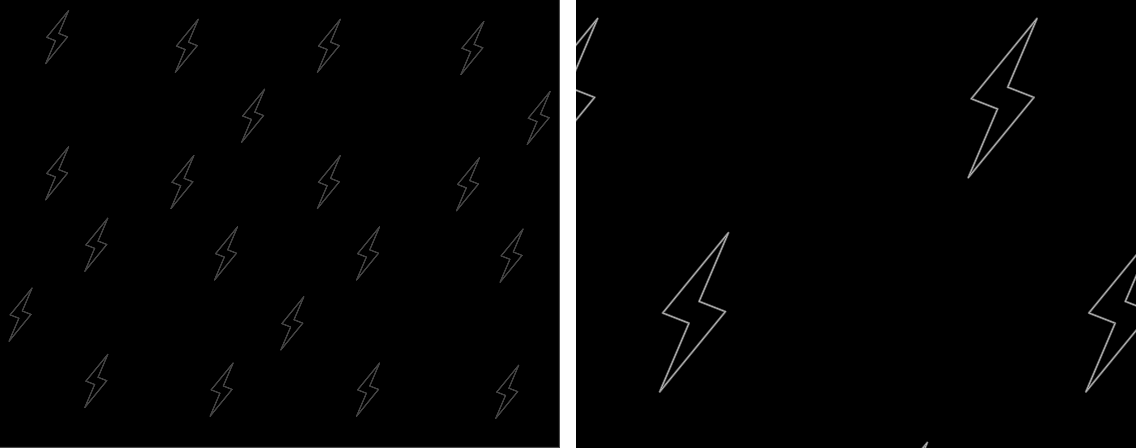
Left, the full canvas; right, a detail of the centre.
Write a Shadertoy shader that draws this pattern.

```glsl
// Sparse hairline lightning bolts on black, set in clusters of five like a die face,
// with a faint grey rim on the right and bottom. Clusters are looped over in two bands;
// each bolt has half-turn symmetry, so three segments make it. Units: canvas heights.

#define INK vec3(0.72)
#define RIM vec3(0.30)
#define RIM_WIDTH 0.00244
#define LINE_WIDTH 0.00122
#define SOFTNESS 1.5                     // filter width in output pixels
#define MIDDLE vec2(0.565, 0.7416)       // central cluster of the upper band
#define CLUSTER_STEP vec2(0.622, -0.0122)
#define CLUSTER_BEND vec2(0.01545, 0.0073)
#define BAND_SHIFT vec2(0.0875, -0.4634)
#define CORNER vec2(0.161, 0.152)        // half spacing of the cluster corners
#define CORNER_BIAS vec2(0.0081, 0.0041)
#define LEFT_SKEW 0.0049                 // sideways drift of the left corners

float segmentDistance(vec2 p, vec2 a, vec2 b) {
    vec2 pa = p - a, ba = b - a;
    return length(pa - ba * clamp(dot(pa, ba) / dot(ba, ba), 0.0, 1.0));
}

// Half of the outline: upper tip, inner notch, side ear, lower tip
float halfBolt(vec2 p) {
    const vec2 tip = vec2(0.0255, 0.0591);
    const vec2 notch = vec2(0.0038, 0.0081);
    const vec2 ear = vec2(0.0233, 0.0005);
    float d = segmentDistance(p, tip, notch);
    d = min(d, segmentDistance(p, notch, ear));
    return min(d, segmentDistance(p, ear, -tip));
}

float boltDistance(vec2 p) {
    return min(halfBolt(p), halfBolt(-p));
}

// Four slightly uneven corners, then the centre
vec2 clusterOffset(int k) {
    if (k == 4) return vec2(0.0);
    vec2 side = vec2(k % 2, k / 2) * 2.0 - 1.0;
    vec2 offset = CORNER_BIAS + CORNER * side;
    if (side.x < 0.0) offset.x += LEFT_SKEW * side.y;
    return offset;
}

float patternDistance(vec2 p) {
    float d = 1e3;
    for (int band = 0; band < 2; band++) {
        for (int i = -1; i <= 1; i++) {
            float column = float(i);
            vec2 centre = MIDDLE + BAND_SHIFT * float(band)
                        + CLUSTER_STEP * column + CLUSTER_BEND * column * column;
            for (int k = 0; k < 5; k++)
                d = min(d, boltDistance(p - centre - clusterOffset(k)));
        }
    }
    return d;
}

// Share of a box filter covered by the stroke, also valid below one pixel
float strokeCoverage(float d, float filterWidth) {
    float h = 0.5 * LINE_WIDTH, f = 0.5 * filterWidth;
    return clamp((min(d + f, h) - max(d - f, -h)) / filterWidth, 0.0, 1.0);
}

// Faint strip along the right and bottom borders
float rimCoverage(vec2 p, float pixel) {
    float inset = min(iResolution.x / iResolution.y - p.x, p.y);
    return clamp((RIM_WIDTH - inset) / pixel + 0.5, 0.0, 1.0);
}

void mainImage(out vec4 fragColor, in vec2 fragCoord) {
    float pixel = 1.0 / iResolution.y;
    vec2 p = fragCoord * pixel;
    vec3 color = INK * strokeCoverage(patternDistance(p), SOFTNESS * pixel);
    color = mix(color, RIM, rimCoverage(p, pixel));
    fragColor = vec4(color, 1.0);
}
```
